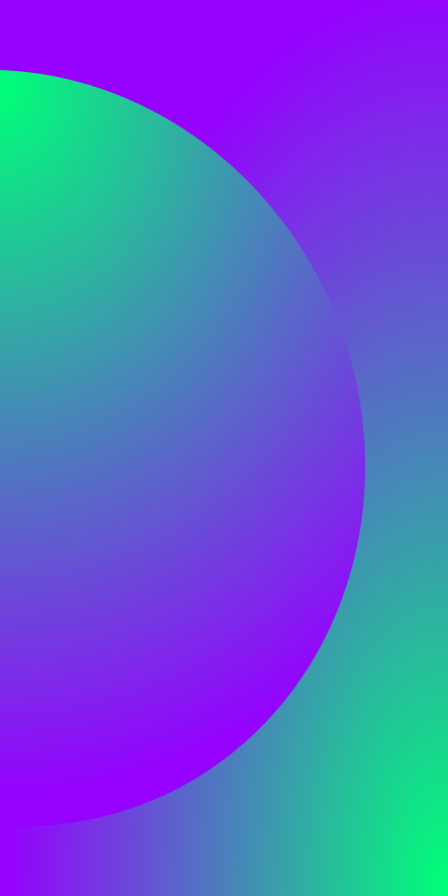
Reproduce this background procedurally as a Shadertoy shader.

```glsl
// A large, slightly skewed disc enters from the left over a plain backdrop.
// Both are filled with elliptical green-to-violet gradients that run in
// opposite directions. Lengths are fractions of the canvas height.

const vec3 GREEN  = vec3(0.0, 1.0, 0.47);
const vec3 VIOLET = vec3(0.588, 0.0, 1.0);

const vec2  DISC_CENTER = vec2(0.0065, 0.5);
const vec2  DISC_EXTENT = vec2(0.401, 0.422);  // half width and half height
const float DISC_SKEW   = -0.049;              // leans the long axis to lower right

const vec2 DISC_GLOW_CENTER = vec2(0.0, 0.902);
const vec2 DISC_GLOW_RADII  = vec2(0.651, 0.794);
const vec2 BACK_GLOW_CENTER = vec2(0.495, 0.004);
const vec2 BACK_GLOW_RADII  = vec2(0.488, 1.022);

// Green at the center, fading linearly to violet at the given radii
vec3 radialGradient(vec2 p, vec2 center, vec2 radii) {
    float t = length((p - center) / radii);
    return mix(GREEN, VIOLET, clamp(t, 0.0, 1.0));
}

// Normalized distance to a skewed ellipse: negative inside, zero on the rim
float skewedEllipse(vec2 p, vec2 center, vec2 extent, float skew) {
    vec2 q = (p - center) / extent;
    float form = dot(q, q) - 2.0 * skew * q.x * q.y;
    return sqrt(form / (1.0 - skew * skew)) - 1.0;
}

void mainImage(out vec4 fragColor, in vec2 fragCoord) {
    // Keep the composition filling the canvas at any aspect ratio
    vec2 p = fragCoord / iResolution.xy * vec2(0.5, 1.0);

    vec3 backdrop = radialGradient(p, BACK_GLOW_CENTER, BACK_GLOW_RADII);
    vec3 disc = radialGradient(p, DISC_GLOW_CENTER, DISC_GLOW_RADII);

    // Blend over about one pixel along the rim
    float d = skewedEllipse(p, DISC_CENTER, DISC_EXTENT, DISC_SKEW);
    float coverage = clamp(0.5 - d / fwidth(d), 0.0, 1.0);

    fragColor = vec4(mix(backdrop, disc, coverage), 1.0);
}
```
